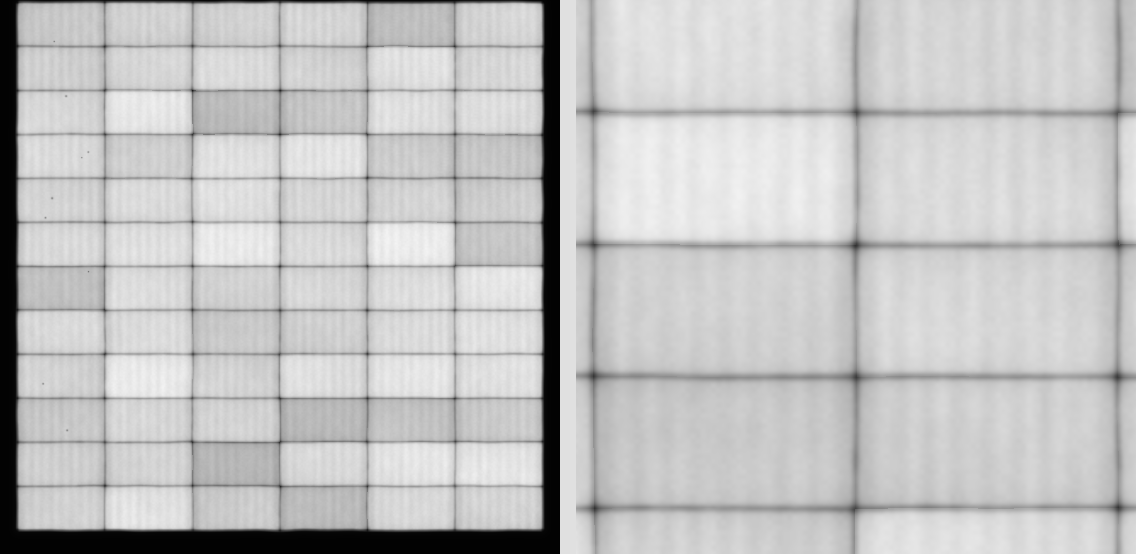
Left, the full canvas; right, a detail of the centre.
Reproduce this pattern procedurally as a Shadertoy shader.

```glsl
const vec2 CELLS = vec2(6.0, 12.0);
const vec2 PANEL_MIN = vec2(0.0312, 0.0434);
const vec2 PANEL_MAX = vec2(0.9688, 0.9955);
const float RIBS_PER_CELL = 9.0;

float hash(vec2 p) {
    return fract(sin(dot(p, vec2(127.1, 311.7))) * 43758.5453);
}

float noise(vec2 p) {
    vec2 i = floor(p), f = fract(p);
    f = f * f * (3.0 - 2.0 * f);
    float low = mix(hash(i), hash(i + vec2(1.0, 0.0)), f.x);
    float high = mix(hash(i + vec2(0.0, 1.0)), hash(i + 1.0), f.x);
    return mix(low, high, f.y);
}

float fbm(vec2 p) {
    float sum = 0.0, gain = 0.5;
    for (int i = 0; i < 3; i++) {
        sum += gain * (noise(p) - 0.5);
        p = p * 2.03 + 17.0;
        gain *= 0.5;
    }
    return sum;
}

float bell(float d, float width) {
    return exp(-d * d / (width * width));
}

float roundedBox(vec2 p, vec2 halfSize, float radius) {
    vec2 q = abs(p) - halfSize + radius;
    return length(max(q, 0.0)) + min(max(q.x, q.y), 0.0) - radius;
}

// Base grey of one cell, with a bell-like spread and a slight column bias
float cellTone(vec2 id) {
    float spread = hash(id + 3.1) + hash(id + 41.7) + hash(id + 89.3) - 1.5;
    float column = hash(vec2(id.x, 71.0)) - 0.5;
    return 0.835 + 0.095 * spread + 0.03 * column;
}

// Soft tilt across the cell plus faint vertical ribs of uneven strength
float cellShading(vec2 local, vec2 id) {
    vec2 tilt = vec2(hash(id + 11.0), hash(id + 23.0)) - 0.5;
    float rib = cos(6.2832 * RIBS_PER_CELL * local.x);
    float strength = 0.008 + 0.012 * noise(vec2(local.x * RIBS_PER_CELL, id.y) + id.x * 9.0);
    return dot(local - 0.5, tilt) * 0.065 + rib * strength;
}

// Darkening along the seams, strongest where they cross
float seamShadow(vec2 d, vec2 p) {
    float vertical = 0.13 * bell(d.x, 0.0024) + 0.13 * exp(-d.x / 0.0065);
    float horizontal = 0.17 * bell(d.y, 0.0025) + 0.07 * exp(-d.y / 0.006);
    float wear = 0.85 + 0.3 * noise(p * 70.0);
    return (vertical + horizontal) * wear + 0.10 * bell(length(d), 0.0055);
}

// Sparse dark pits, limited to some cells of the first column
float pits(vec2 local, vec2 id, vec2 pitch) {
    float mark = 0.0;
    for (int i = 0; i < 2; i++) {
        vec2 seed = id + float(i) * 19.0;
        vec2 center = 0.1 + 0.8 * vec2(hash(seed + 5.0), hash(seed + 7.0));
        float size = mix(0.0012, 0.0022, hash(seed + 13.0));
        float present = step(0.65, hash(seed + 29.0)) * step(id.x, 0.5);
        mark += present * bell(length((local - center) * pitch), size);
    }
    return mark;
}

void mainImage(out vec4 fragColor, in vec2 fragCoord) {
    vec2 uv = fragCoord / iResolution.xy;
    vec2 canvas = vec2(1.0, iResolution.y / iResolution.x);
    vec2 p = uv * canvas;
    vec2 panelSize = (PANEL_MAX - PANEL_MIN) * canvas;
    vec2 pitch = panelSize / CELLS;

    // Slightly wavering grid
    vec2 waver = vec2(noise(p * 24.0), noise(p * 24.0 + 50.0)) - 0.5;
    vec2 grid = (uv - PANEL_MIN) / (PANEL_MAX - PANEL_MIN) * CELLS;
    grid += waver * 0.0016 / pitch;
    vec2 id = clamp(floor(grid), vec2(0.0), CELLS - 1.0);
    vec2 local = grid - id;
    vec2 seamDistance = abs(fract(grid + 0.5) - 0.5) * pitch;

    // Cell surface with cloudy mottling and fine grain
    float tone = cellTone(id) + cellShading(local, id);
    tone += 0.045 * fbm(p * vec2(75.0, 50.0));
    tone += 0.018 * (noise(p * 330.0) - 0.5);
    tone -= seamShadow(seamDistance, p);
    tone -= 0.28 * pits(local, id, pitch);

    // Blurred outer edge on black
    vec2 center = 0.5 * (PANEL_MIN + PANEL_MAX) * canvas;
    float edge = roundedBox(p - center + waver * 0.002, 0.5 * panelSize, 0.004);
    float panel = 1.0 - smoothstep(-0.003, 0.0045, edge);
    float glow = 0.035 * exp(-max(edge, 0.0) / 0.007);
    float grey = mix(0.006 + glow, tone, panel);
    fragColor = vec4(vec3(clamp(grey, 0.0, 1.0)), 1.0);
}
```
